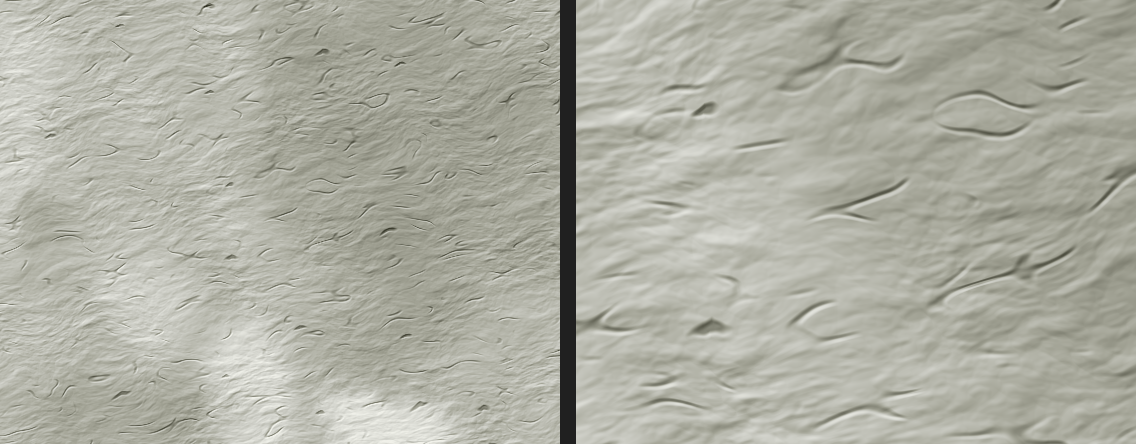
Left, the full canvas; right, a detail of the centre.
Write a Shadertoy shader that draws this texture.

```glsl
// Rough pale stone: a height field of wide, slightly tilted ledges, thin cracks
// and rare chips is lit from the upper left by a finite difference,
// then laid over broad, ragged patches of lighter and darker grey.
#define BASE_TONE 0.725
#define RELIEF 0.56
#define LIGHT_STEP 0.003
#define LIGHT_DIR vec2(-0.5, 0.86)
#define LEDGE_FREQ vec2(13.0, 28.0)
#define TILT 0.2
#define CRACK_DEPTH 0.34
#define CRACK_STAIN 0.09
#define CHIP_CELLS 5.0
#define CHIP_SHARE 0.3

float hash(vec2 p) {
    vec3 h = fract(p.xyx * vec3(0.1031, 0.1030, 0.0973));
    h += dot(h, h.yzx + 33.33);
    return fract((h.x + h.y) * h.z);
}

float cornerSlope(vec2 cell, vec2 offset) {
    float angle = 6.2832 * hash(cell);
    return dot(vec2(cos(angle), sin(angle)), offset);
}

// Gradient noise, roughly -0.7 to 0.7
float noise(vec2 p) {
    vec2 i = floor(p), f = p - i;
    vec2 u = f * f * f * (f * (f * 6.0 - 15.0) + 10.0);
    vec2 e = vec2(1.0, 0.0);
    return mix(mix(cornerSlope(i, f), cornerSlope(i + e, f - e), u.x),
               mix(cornerSlope(i + e.yx, f - e.yx), cornerSlope(i + 1.0, f - 1.0), u.x), u.y);
}

// Tilted, wavy coordinates that the ledges follow
vec2 bedding(vec2 p) {
    vec2 wave = vec2(noise(p * 8.0 + 3.0), noise(p * 7.0 + 47.0));
    return p + 0.03 * wave - vec2(0.0, TILT * p.x);
}

// Thin broken lines along the bedding
float cracks(vec2 q) {
    float broken = smoothstep(0.06, 0.36, noise(q * vec2(17.0, 24.0) + 61.0));
    float line = abs(noise(q * vec2(17.0, 40.0) + 31.0) - 0.07);
    return broken * (1.0 - smoothstep(0.01, 0.1, line));
}

// Rare small wedges knocked out of the surface
float chips(vec2 q) {
    vec2 cell = floor(q * CHIP_CELLS);
    vec2 centre = cell + 0.3 + 0.4 * vec2(hash(cell + 11.0), hash(cell + 23.0));
    vec2 d = (q * CHIP_CELLS - centre) / CHIP_CELLS;
    float size = mix(0.6, 1.1, hash(cell + 71.0));
    d.y += 0.25 * abs(d.x);
    d += 0.004 * noise(q * 70.0);
    float wedge = length(d / (size * vec2(0.017, 0.005)));
    return step(hash(cell + 5.0), CHIP_SHARE) * (1.0 - smoothstep(0.5, 1.2, wedge));
}

// Pillowy ledges with creases between them, rougher in some places
float height(vec2 p) {
    vec2 q = bedding(p);
    vec2 s = q * LEDGE_FREQ;
    float rough = 1.0 + 0.9 * noise(p * 6.0 + 19.0);
    float h = 0.0, amp = 1.0;
    for (int k = 0; k < 4; k++) {
        float n = noise(s + 17.0 * float(k));
        h += amp * mix(n, abs(n), 0.6);
        s = 1.8 * mat2(0.98, 0.14, -0.14, 0.98) * s;
        amp *= 0.58 * (k == 0 ? rough : 1.0);
    }
    return h - CRACK_DEPTH * cracks(q) - 0.3 * chips(q);
}

float patchAt(vec2 p, vec2 centre, vec2 radius) {
    return 1.0 - smoothstep(0.45, 1.25, length((p - centre) / radius));
}

// Broad light and dark areas with ragged borders
float patches(vec2 p) {
    vec2 w = p + 0.1 * vec2(noise(p * 4.0 + 9.0), noise(p * 4.0 + 29.0))
               + 0.035 * vec2(noise(p * 15.0), noise(p * 15.0 + 13.0));
    float tone = -0.095 * patchAt(w, vec2(0.95, 0.66), vec2(0.44, 0.45));
    tone -= 0.055 * patchAt(w, vec2(0.13, 0.50), vec2(0.10, 0.06));
    tone -= 0.065 * patchAt(w, vec2(0.28, 0.06), vec2(0.28, 0.16));
    tone -= 0.030 * patchAt(w, vec2(0.85, 0.22), vec2(0.30, 0.13));
    tone += 0.120 * patchAt(w, vec2(0.55, 0.12), vec2(0.13, 0.20));
    tone += 0.130 * patchAt(w, vec2(0.89, 0.03), vec2(0.18, 0.11));
    tone += 0.060 * patchAt(w, vec2(0.33, 0.31), vec2(0.11, 0.10));
    tone += 0.045 * patchAt(w, vec2(0.54, 0.64), vec2(0.10, 0.26));
    tone += 0.075 * patchAt(w, vec2(-0.02, 0.73), vec2(0.17, 0.30));
    return tone + 0.05 * noise(p * vec2(5.0, 8.0) + 83.0);
}

// Grey that is warmer in the shadows and more neutral in the lights
vec3 stoneColour(float v) {
    float warmth = mix(0.052, 0.025, smoothstep(0.6, 0.85, v));
    return vec3(v, v + 0.003, v - warmth);
}

void mainImage(out vec4 fragColor, in vec2 fragCoord) {
    vec2 p = fragCoord / iResolution.y;
    vec2 q = bedding(p);

    // Slopes falling towards the light are bright
    float shade = RELIEF * (height(p) - height(p + LIGHT_STEP * LIGHT_DIR));
    shade = shade > 0.0 ? shade / (1.0 + 1.8 * shade) : shade;

    float v = BASE_TONE + patches(p) + shade;
    v -= CRACK_STAIN * cracks(q) + 0.2 * chips(q);
    v += 0.012 * noise(p * 130.0);
    fragColor = vec4(stoneColour(clamp(v, 0.2, 0.94)), 1.0);
}
```
